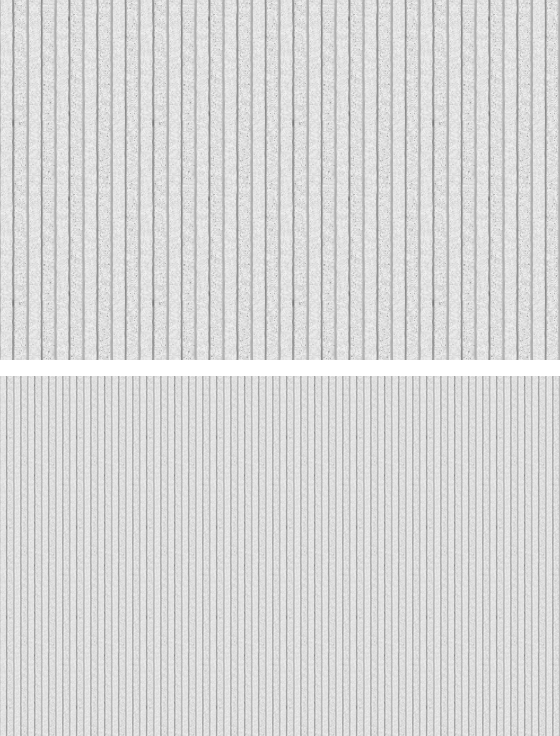
Top: one tile. Bottom: repeated 2 by 2.
Give the GLSL for this texture, as a Shadertoy shader.

```glsl
// Pale concrete wall with vertical ribs, shaded grooves, pits and cracked edges.

const vec2 TILES = vec2(4.0, 2.0);      // repeats of the weathering
const float RIBS_PER_TILE = 5.0;
const float RIB_CENTER = 0.23;          // lengths below are in rib periods
const float RIB_HALF_WIDTH = 0.225;
const vec3 RIB_COLOR = vec3(0.892);
const vec3 GROOVE_COLOR = vec3(0.876);
const vec3 SHADE_COLOR = vec3(0.67);
const vec3 EDGE_COLOR = vec3(0.54);
const vec3 CRACK_COLOR = vec3(0.38);
const vec3 PIT_COLOR = vec3(0.5);

float hash(vec2 p, float seed) {
    return fract(sin(dot(p, vec2(127.1, 311.7)) + seed * 17.3) * 43758.5);
}

// Value noise that wraps once per tile
float noise(vec2 t, vec2 period, float seed) {
    vec2 p = t * period;
    vec2 i = floor(p);
    vec2 f = fract(p);
    f = f * f * (3.0 - 2.0 * f);
    vec2 a = mod(i, period);
    vec2 b = mod(i + 1.0, period);
    float low = mix(hash(a, seed), hash(vec2(b.x, a.y), seed), f.x);
    float high = mix(hash(vec2(a.x, b.y), seed), hash(b, seed), f.x);
    return mix(low, high, f.y);
}

// One round pit in some of the cells
float pits(vec2 t, vec2 cells, float radius, float density, float seed) {
    vec2 p = t * cells;
    vec2 cell = mod(floor(p), cells);
    vec2 center = 0.3 + 0.4 * vec2(hash(cell, seed), hash(cell, seed + 1.0));
    float r = radius * (0.5 + hash(cell, seed + 2.0));
    float blur = 0.5 * cells.y * TILES.y / iResolution.y;
    float dotMask = 1.0 - smoothstep(r - blur, r + blur, length(fract(p) - center));
    return dotMask * step(hash(cell, seed + 3.0), density);
}

// Smooth strip from x = 0 to x = width, fading out over the given softness
float strip(float x, float width, float blur, float softness) {
    return smoothstep(-blur, blur, x) * (1.0 - smoothstep(width - softness, width + softness, x));
}

// Sideways wander of an edge along one rib
float wander(vec2 ribT, float seed) {
    float slow = noise(ribT, vec2(RIBS_PER_TILE, 6.0), seed) - 0.5;
    float fast = noise(ribT, vec2(RIBS_PER_TILE, 47.0), seed + 1.0) - 0.5;
    return 0.008 * slow + 0.014 * fast;
}

void mainImage(out vec4 fragColor, in vec2 fragCoord) {
    vec2 uv = fragCoord / iResolution.xy;
    vec2 t = uv * TILES;

    // Rib coordinates
    float x = t.x * RIBS_PER_TILE + 0.5 - RIB_CENTER;
    float rib = mod(floor(x), RIBS_PER_TILE);
    vec2 ribT = vec2(rib / RIBS_PER_TILE, t.y);
    float offset = 0.03 * (hash(vec2(rib, 3.0), 1.0) - 0.5);
    float d = fract(x) - 0.5 - offset;
    float right = d - RIB_HALF_WIDTH - wander(ribT, 2.0);
    float left = -d - RIB_HALF_WIDTH - wander(ribT, 5.0);
    float blur = 0.6 * TILES.x * RIBS_PER_TILE / iResolution.x;
    float groove = smoothstep(-blur, blur, max(left, right));

    // Base tones, with soft shading on both sides of each edge
    vec3 color = mix(RIB_COLOR, GROOVE_COLOR, groove);
    float shadow = exp(-min(abs(left), abs(right)) * 26.0);
    color -= mix(0.02, 0.05, groove) * shadow;

    // Faint stains and fine grain
    color += 0.006 * (noise(t, vec2(9.0, 12.0), 8.0) - 0.5);
    color += 0.02 * (noise(t, vec2(50.0, 64.0), 9.0) - 0.5);
    float grain = noise(t, vec2(124.0, 160.0), 10.0) - 0.5;
    color += grain * mix(0.1, 0.14, groove);

    // Pits, stronger in the grooves
    float fine = pits(t, vec2(62.0, 80.0), 0.18, 0.22, 11.0);
    float coarse = pits(t, vec2(24.0, 31.0), 0.09, 0.2, 15.0);
    color = mix(color, PIT_COLOR, fine * mix(0.15, 0.4, groove));
    color = mix(color, PIT_COLOR, coarse * mix(0.25, 0.6, groove));

    // Grey left edge, darker right edge and its cracks
    float wear = noise(ribT, vec2(RIBS_PER_TILE, 29.0), 20.0);
    float crack = smoothstep(0.75, 0.95, noise(ribT, vec2(RIBS_PER_TILE, 19.0), 21.0));
    crack *= step(0.5, hash(vec2(rib, 7.0), 22.0));
    float leftEdge = strip(left + 0.017, 0.085, blur, 0.045);
    float rightEdge = strip(right + 0.01, 0.065, blur, 0.04);
    color = mix(color, SHADE_COLOR, leftEdge * mix(0.8, 1.0, wear));
    color = mix(color, EDGE_COLOR, rightEdge * mix(1.0, 0.8, wear));
    color = mix(color, CRACK_COLOR, strip(right + 0.01, 0.045, blur, blur) * crack * 0.7);

    fragColor = vec4(clamp(color, 0.0, 1.0), 1.0);
}
```
